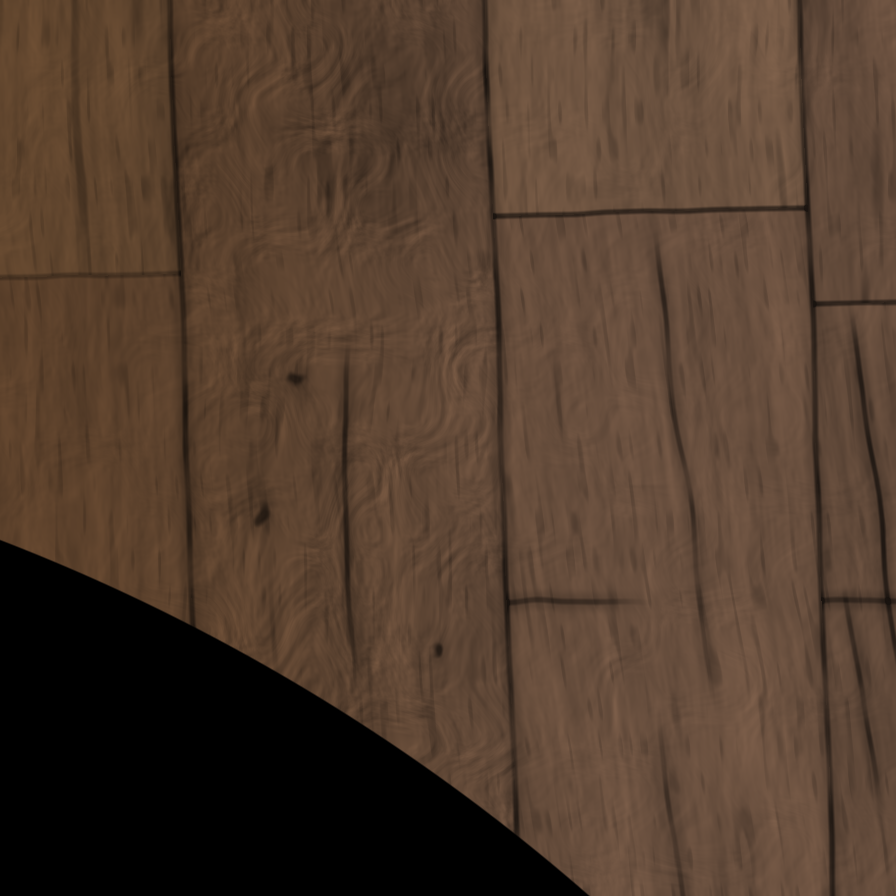
Give the GLSL for this texture, as a three.js fragment shader.

```glsl
varying vec2 vUv;

float hash(vec2 p) {
  vec3 q = fract(p.xyx * 0.1031);
  q += dot(q, q.yzx + 33.33);
  return fract((q.x + q.y) * q.z);
}

float noise(vec2 p) {
  vec2 cell = floor(p);
  vec2 f = fract(p);
  f = f * f * (3.0 - 2.0 * f);
  return mix(mix(hash(cell), hash(cell + vec2(1.0, 0.0)), f.x),
             mix(hash(cell + vec2(0.0, 1.0)), hash(cell + 1.0), f.x), f.y);
}

float fbm(vec2 p) {
  float sum = 0.0;
  float weight = 0.5;
  for (int i = 0; i < 4; i++) {
    sum += weight * noise(p);
    p = p * 2.03 + 17.1;
    weight *= 0.5;
  }
  return sum;
}

// Curled fibres, distorted by a coarser noise
float curl(vec2 p) {
  vec2 bend = vec2(noise(p * 17.0), noise(p * 17.0 + 40.0));
  return fbm(p * vec2(48.0, 30.0) + 4.0 * bend);
}

float line(float d, float width) {
  return 1.0 - smoothstep(width * 0.2, width, abs(d));
}

// Wandering split that runs along the grain
float crack(vec2 g, float x, float low, float high) {
  float wander = 0.014 * (noise(vec2(g.y * 9.0, x * 70.0)) - 0.5);
  float fade = smoothstep(low, low + 0.07, g.y) * (1.0 - smoothstep(high - 0.07, high, g.y));
  float d = g.x - x - wander;
  float core = line(d, 0.0045) * (0.3 + 0.7 * noise(vec2(x * 50.0, g.y * 28.0)));
  return fade * (core + 0.3 * line(d, 0.016));
}

void main() {
  vec2 p = vUv;

  // Leaning planks
  float u = p.x - 0.037 * (1.0 - p.y) + 0.004 * (noise(vec2(p.y * 14.0, 3.0)) - 0.5);
  float plank = (u - 0.19) / 0.3515;
  float column = floor(plank);
  float across = fract(plank);
  float rightSide = step(0.5, column);
  float middle = step(-0.5, column) * (1.0 - rightSide);

  // End joints between boards
  float jointY = column < -0.5 ? 0.686 : column < 0.5 ? 2.0 : column < 1.5 ? 0.759 : 0.661;
  jointY += 0.009 * across + 0.003 * (noise(p * 25.0) - 0.5);
  float upper = step(jointY, p.y);

  // Base tone: warm on the left, paler and greyer on the right
  vec3 wood = mix(vec3(0.355, 0.25, 0.165), vec3(0.41, 0.31, 0.243), smoothstep(0.0, 0.75, p.x));
  wood += vec3(0.022, 0.02, 0.012) * upper * (1.0 - step(1.5, column));
  wood *= 1.0 - 0.05 * middle - 0.05 * step(1.5, column);

  // Straight grain, leaning further on the right
  vec2 grain = vec2(u - 0.09 * (1.0 - p.y) * rightSide * (1.0 - upper), p.y);
  vec2 fibre = grain + vec2(0.012 * noise(p * 8.0) + column, upper * 3.0);
  float shade = 1.0 + 0.16 * (fbm(p * vec2(9.0, 6.0)) - 0.47);
  shade += 0.11 * (noise(fibre * vec2(42.0, 3.5)) - 0.5);
  shade += 0.12 * (noise(fibre * vec2(130.0, 11.0)) - 0.5) * (1.0 - 0.4 * middle);
  shade += 0.07 * (noise(fibre * vec2(270.0, 60.0)) - 0.5);
  shade -= 0.14 * smoothstep(0.68, 0.95, noise(fibre * vec2(170.0, 24.0)));
  shade -= 0.2 * smoothstep(0.72, 0.95, noise(fibre * vec2(55.0, 5.0))) * upper;

  // Raised curly figure, strongest in the middle plank
  float relief = curl(p) - curl(p + vec2(0.004, -0.003));
  shade += relief * (0.2 + 0.4 * middle);
  float smoke = smoothstep(0.25, 0.0, length((p - vec2(0.46, 0.95)) * vec2(1.0, 0.7)));
  shade -= middle * smoke * 0.3 * fbm(p * vec2(30.0, 20.0));

  // Seams and joints with a soft shadow
  float seam = min(across, 1.0 - across) * 0.3515;
  float wear = 0.35 + 0.65 * noise(vec2(column + step(0.5, across), p.y * 22.0));
  float dark = 0.55 * line(seam, 0.005) * wear + 0.13 * line(seam, 0.016);
  dark += 0.52 * line(p.y - jointY, 0.0048) * (0.5 + 0.5 * rightSide);
  float scarY = p.y - 0.327 - 0.004 * noise(vec2(p.x * 30.0, 1.0));
  float scarFade = rightSide * (1.0 - smoothstep(0.25, 0.5, across));
  dark += scarFade * (0.3 * line(scarY, 0.005) + 0.14 * line(scarY, 0.016));

  // Splits
  dark += 0.48 * middle * crack(grain, 0.372, 0.23, 0.64);
  dark += 0.16 * middle * crack(grain, 0.285, 0.2, 0.42);
  dark += 0.42 * rightSide * crack(grain, 0.697, 0.2, 0.76);
  dark += 0.36 * rightSide * crack(grain, 0.634, -0.1, 0.22);
  dark += 0.55 * rightSide * crack(grain, 0.907, 0.22, 0.67);
  dark += 0.45 * rightSide * crack(grain, 0.863, 0.08, 0.36);

  // Small knots with a smudged rim
  for (int i = 0; i < 3; i++) {
    float k = float(i);
    vec2 d = p - vec2(0.331 - 0.16 * k + 0.119 * k * k, 0.577 - 0.15 * k);
    d += 0.014 * (vec2(noise(p * 70.0 + k), noise(p * 70.0 + 30.0)) - 0.5);
    float r = length(d * vec2(1.0, 0.75));
    dark += 0.45 * (1.0 - smoothstep(0.003, 0.011, r)) + 0.13 * (1.0 - smoothstep(0.006, 0.03, r));
  }

  wood *= shade * (1.0 - min(dark, 0.75));

  // Black round edge in the lower left
  float rim = length(p - vec2(-0.79, -1.654)) - 2.198;
  gl_FragColor = vec4(wood * smoothstep(-0.001, 0.0015, rim), 1.0);
}
```
